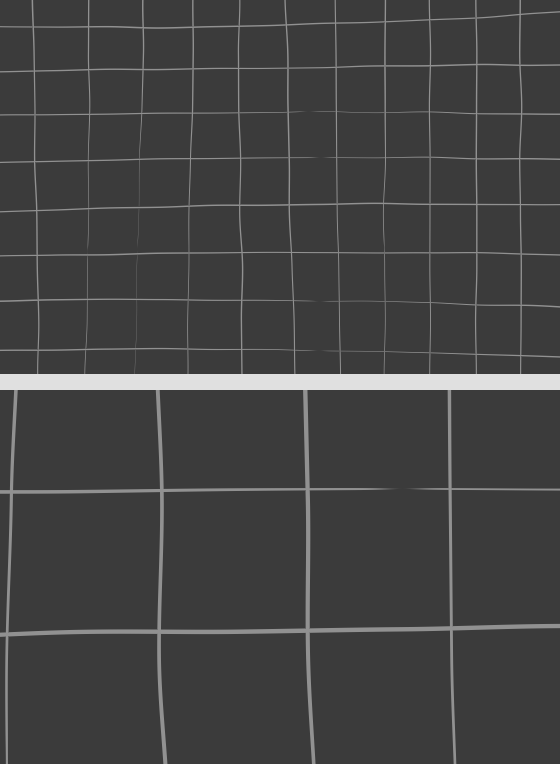
Top, the full canvas; bottom, a detail of the centre.
Give the GLSL for this pattern, as a Shadertoy shader.

```glsl
const int COLUMNS = 11;
const int ROWS = 8;
const float ASPECT = 1.5;
const vec3 GROUND = vec3(0.233);
const vec3 INK = vec3(0.57);
const float FIRST_COLUMN = 0.0957;
const float COLUMN_STEP = 0.1299;
const float COLUMN_BULGE = 0.031;
const float COLUMN_LEAN = 0.0122;
const float FIRST_ROW = 0.0625;
const float ROW_STEP = 0.1176;
const float ROW_STRETCH = 0.00107;
const float WOBBLE = 0.0036;
const float WOBBLE_RATE = 7.0;
const float LINE_WIDTH = 0.0035;
const float THINNING = 0.78;
const float GAP_SIZE = 0.014;

float hash(vec2 p) {
    return fract(sin(dot(p, vec2(127.1, 311.7))) * 43758.5453);
}

// Smooth noise along one line, from -1 to 1
float lineNoise(float t, float seed) {
    float cell = floor(t);
    float f = fract(t);
    f = f * f * (3.0 - 2.0 * f);
    return mix(hash(vec2(cell, seed)), hash(vec2(cell + 1.0, seed)), f) * 2.0 - 1.0;
}

float bump(float x, float center, float size) {
    float d = (x - center) / size;
    return exp(-d * d);
}

// Share of a pixel covered by a line, exact for hairlines too
float coverage(float d, float width, float pixel) {
    float low = max(d - 0.5 * pixel, -0.5 * width);
    float high = min(d + 0.5 * pixel, 0.5 * width);
    return clamp((high - low) / pixel, 0.0, 1.0);
}

// Pen pressure: slow variation, thin stretches and short breaks
float penWidth(float t, float seed, float wear, float gapCenter) {
    float center = gapCenter + 0.03 * (hash(vec2(seed, 5.3)) - 0.5);
    float gap = smoothstep(0.45, 0.65, wear) * bump(t, center, GAP_SIZE);
    float pressure = 1.0 + 0.16 * lineNoise(t * 4.0, seed + 50.0);
    return LINE_WIDTH * pressure * max(1.0 - THINNING * wear, 0.2) * (1.0 - gap);
}

float columnX(float i, float y) {
    float bulge = COLUMN_BULGE * sin(3.14159 * i / float(COLUMNS - 1));
    float lean = COLUMN_LEAN * sin(1.05 * (i - 0.6)) * (1.0 - smoothstep(5.0, 8.0, i));
    float wobble = WOBBLE * lineNoise(y * WOBBLE_RATE, i + 1.0);
    return FIRST_COLUMN + COLUMN_STEP * i + bulge + lean * (1.0 - 2.0 * y) + wobble;
}

float rowY(float j, float x) {
    float u = 2.0 * x / ASPECT - 1.0;
    float tilt = -0.0127 + 0.0025 * j + 0.00625 * cos(1.46 * (j - 2.0));
    float sag = -0.0098 + 0.0254 * exp(-j);
    float wobble = 0.6 * WOBBLE * lineNoise(x * WOBBLE_RATE, j + 21.0);
    float base = FIRST_ROW + ROW_STEP * j + ROW_STRETCH * j * j;
    return base + tilt * u + sag * (0.33 - u * u) + wobble;
}

void mainImage(out vec4 fragColor, in vec2 fragCoord) {
    vec2 uv = fragCoord / iResolution.xy;
    vec2 p = vec2(uv.x * ASPECT, 1.0 - uv.y);
    float pixel = 1.0 / iResolution.y;
    float ink = 0.0;

    // Upright lines, faint in the lower left
    for (int n = 0; n < COLUMNS; n++) {
        float i = float(n);
        float wear = bump(mod(i, 5.0), 1.9, 1.3) * smoothstep(0.15, 0.55, p.y);
        wear *= i < 4.5 ? 1.0 : 0.55;
        float width = penWidth(p.y, i + 1.0, wear, 0.67);
        ink = max(ink, coverage(p.x - columnX(i, p.y), width, pixel));
    }

    // Level lines, faint right of the middle
    for (int n = 0; n < ROWS; n++) {
        float j = float(n);
        float wear = bump(mod(j, 4.0), 2.5, 0.9) * bump(uv.x, 0.62, 0.2);
        float width = penWidth(uv.x, j + 21.0, wear, 0.56);
        ink = max(ink, coverage(p.y - rowY(j, p.x), width, pixel));
    }

    fragColor = vec4(mix(GROUND, INK, ink), 1.0);
}
```
